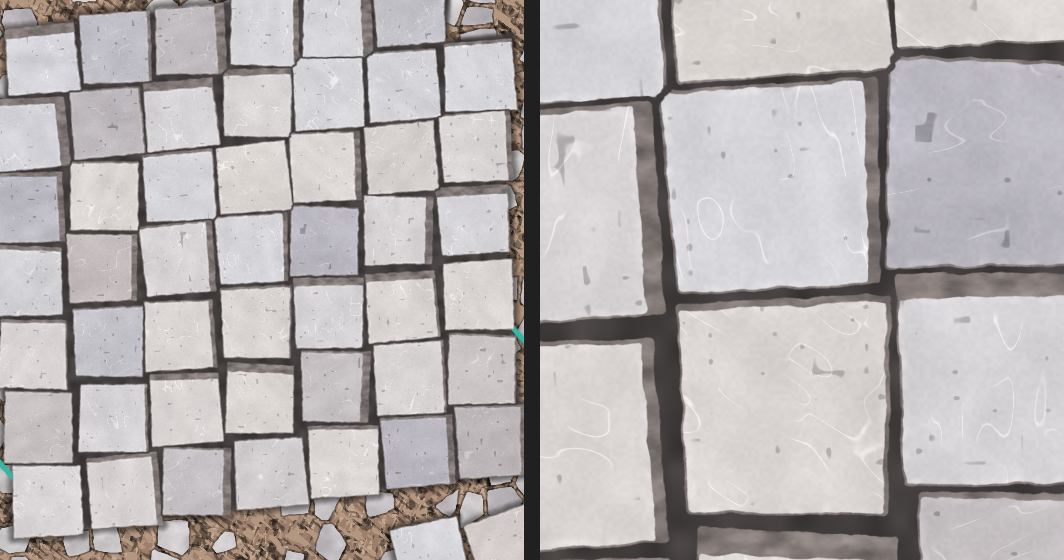
Left: the whole. Right: its middle third, enlarged.
This texture is drawn by a Shadertoy shader. Its source:

```glsl
// Seven by seven hand-cut pale stone setts laid on leaf litter and rubble.
#define ROWS_VISIBLE 7.6
#define ROW_SLOPE 0.13
#define COLUMN_BEND 0.023
#define HALF_SIZE 0.478
#define JITTER 0.05
#define TILT 0.13
#define PALE vec3(0.845, 0.832, 0.838)
#define GREY vec3(0.735, 0.715, 0.735)
#define SIDE vec3(0.50, 0.465, 0.455)
#define GAP vec3(0.26, 0.24, 0.24)
#define STRAW vec3(0.76, 0.66, 0.57)
#define BARK vec3(0.53, 0.41, 0.34)

float hash(vec2 p) {
    vec3 a = fract(p.xyx * vec3(0.1031, 0.1030, 0.0973));
    a += dot(a, a.yzx + 33.33);
    return fract((a.x + a.y) * a.z);
}
vec2 hash2(vec2 p) { return vec2(hash(p + 17.3), hash(p + 71.9)); }

float noise(vec2 p) {
    vec2 i = floor(p), f = fract(p);
    f = f * f * (3.0 - 2.0 * f);
    return mix(mix(hash(i), hash(i + vec2(1, 0)), f.x),
               mix(hash(i + vec2(0, 1)), hash(i + 1.0), f.x), f.y);
}
float fbm(vec2 p) {
    float sum = 0.0, amp = 0.5;
    for (int k = 0; k < 4; k++, amp *= 0.5, p = p * 2.03 + 9.1) sum += amp * noise(p);
    return sum;
}
mat2 rot(float a) { return mat2(cos(a), sin(a), -sin(a), cos(a)); }

float box(vec2 p, vec2 b) {
    vec2 d = abs(p) - b;
    return length(max(d, 0.0)) + min(max(d.x, d.y), 0.0);
}

// Sloped, slightly bowed grid of block centres, y running down
vec2 blockCentre(vec2 id) {
    float bow = id.y - 2.6;
    return vec2(0.4 + id.x * 1.005 + COLUMN_BEND * bow * bow,
                0.4 + id.y - ROW_SLOPE * (id.x - 3.0));
}
vec2 gridCoord(vec2 p) {
    vec2 g = p - 0.4;
    for (int k = 0; k < 3; k++) g += p - blockCentre(g);
    return g;
}

// Leaf strands with angular stone chips
vec3 litter(vec2 p) {
    vec3 col = mix(BARK * 0.8, STRAW, fbm(p * 6.0));
    for (int k = 0; k < 5; k++) {
        float s = float(k);
        float strand = noise(rot(s * 1.3 + 0.4) * p * vec2(6, 25) + s * 31.0);
        vec3 tint = mix(BARK, STRAW * 1.08, hash(vec2(s, 3.0)));
        col = mix(col, tint, smoothstep(0.64, 0.72, strand));
        col *= 1.0 - 0.35 * smoothstep(0.28, 0.18, strand);
    }
    vec2 q = p * 2.4, cell = floor(q), nearest = cell;
    float f1 = 9.0, f2 = 9.0;
    for (int y = -1; y <= 1; y++)
    for (int x = -1; x <= 1; x++) {
        vec2 c = cell + vec2(x, y);
        float d = length(q - c - 0.15 - 0.7 * hash2(c));
        if (d < f1) { f2 = f1; f1 = d; nearest = c; }
        else f2 = min(f2, d);
    }
    float chip = f2 - f1 - 0.12 + 0.08 * (noise(p * 14.0) - 0.5);
    float present = step(0.48, hash(nearest + 5.0));
    vec3 chipCol = mix(GREY, PALE, hash(nearest)) * (0.82 + 0.3 * fbm(p * 5.0));
    col *= 1.0 - 0.4 * present * smoothstep(-0.12, 0.0, chip);
    return mix(col, chipCol, present * smoothstep(0.0, 0.05, chip));
}

// Face tone, bedding veins, pale scratches, pits and chipped rim
vec3 faceColour(vec2 q, vec2 id, float d) {
    float h = hash(id + 40.0);
    vec2 u = q + id * 5.7;
    vec3 col = mix(GREY, PALE, smoothstep(0.0, 0.4, h));
    col += (hash(id + 8.0) - 0.5) * vec3(0.025, 0.0, -0.035);
    col += 0.09 * (fbm(u * 4.0) - 0.48);
    vec2 v = rot(h * 3.0) * u;
    col += 0.035 * (noise(v * vec2(1.5, 8)) - 0.5) + 0.03 * (noise(u * 60.0) - 0.5);
    float scratch = smoothstep(0.035, 0.0, abs(noise(v * vec2(5, 13)) - 0.5));
    col += 0.09 * scratch * smoothstep(0.55, 0.75, noise(u * 5.0 + 20.0));
    col -= 0.16 * smoothstep(0.9, 0.97, noise(u * 17.0));
    float rim = smoothstep(-0.045, -0.01, d);
    return col + 0.07 * rim * (noise(u * 22.0) - 0.25);
}

void mainImage(out vec4 fragColor, in vec2 fragCoord) {
    float px = ROWS_VISIBLE / iResolution.y;
    vec2 p = vec2(fragCoord.x, iResolution.y - fragCoord.y) * px;
    vec2 g = gridCoord(p), base = round(g), faceUv = vec2(0), faceId = vec2(0);
    float outer = 9.0, second = 9.0, face = 9.0;

    // Nearest block among the neighbours; two loose ones lie below the grid
    for (int y = -1; y <= 1; y++)
    for (int x = -1; x <= 1; x++) {
        vec2 id = base + vec2(x, y);
        bool loose = id.y == 7.0 && id.x > 4.0 && id.x < 7.0;
        bool laid = min(id.x, id.y) >= 0.0 && max(id.x, id.y) <= 6.0 && id != vec2(6, 0);
        if (!loose && !laid) continue;
        vec2 r = hash2(id), s = hash2(id + 50.0);
        vec2 q = p - blockCentre(id) - JITTER * (r - 0.5);
        if (loose) q.y -= 0.42;
        q = rot(0.04 + TILT * (s.x - 0.5) + (loose ? 0.25 : 0.0)) * q;
        vec2 halfSize = HALF_SIZE + 0.03 * (s - 0.6) + 0.07 * (r.yx - 0.5) * q.yx;
        vec2 strip = 0.13 * pow(hash2(id + 90.0), vec2(4, 3));
        float rough = 0.03 * (fbm(q * 11.0 + id * 7.0) - 0.48);
        float d = box(q, halfSize - 0.02) - 0.02 + rough;
        if (d < outer) {
            second = outer; outer = d; faceUv = q; faceId = id;
            vec2 shift = vec2(-strip.x, strip.y) * 0.5;
            face = box(q - shift, halfSize - strip * 0.5 - 0.025) - 0.015 + rough;
        } else second = min(second, d);
    }

    // Dark joints inside the paving, litter beyond it
    float edge = box(g - 3.0, vec2(3.42));
    edge = max(edge, -box(g - vec2(6.5, -0.5), vec2(1.0)));
    vec3 ground = litter(p) * mix(0.55, 1.0, smoothstep(0.0, 0.12, outer));
    vec3 col = mix(GAP * (0.8 + 0.4 * noise(p * 9.0)), ground, smoothstep(-0.04, 0.06, edge));

    // Teal strapping at both margins
    vec2 t = p - vec2(p.x < 3.5 ? 0.05 : 7.02, p.x < 3.5 ? 6.34 : 4.52);
    float strap = box(rot(-0.85) * t, vec2(0.3, 0.035));
    col = mix(col, vec3(0.2, 0.72, 0.65), smoothstep(px, -px, strap));

    // Block sides, then faces; touching blocks keep a thin seam
    float seam = (outer - second) * 0.5 + 0.012;
    vec3 side = SIDE * (0.7 + 0.65 * fbm(faceUv * vec2(9, 16) + faceId));
    col = mix(col, side, smoothstep(px, -px, max(outer, seam)));
    vec3 top = faceColour(faceUv, faceId, face);
    col = mix(col, top, smoothstep(px, -px, max(face, seam)));
    fragColor = vec4(clamp(col, 0.0, 1.0), 1.0);
}
```
